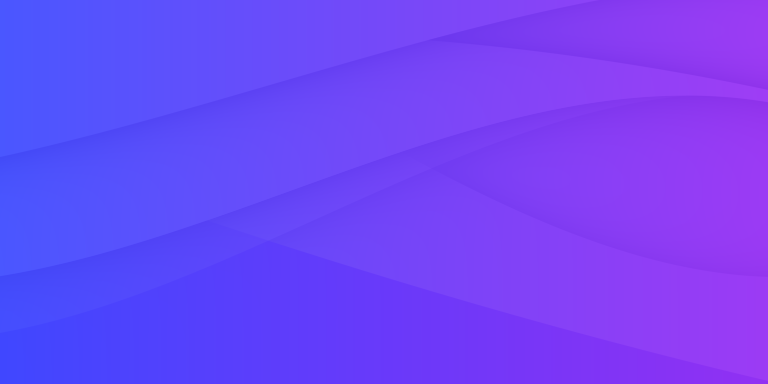
Reproduce this background procedurally as a Shadertoy shader.

```glsl
// Draws a blue to violet backdrop of translucent, overlapping waves with soft shadows.

// Horizontal gradient of the deepest layer and of the fully lit one
const vec3 DEEP_LEFT  = vec3(0.25, 0.28, 1.00);
const vec3 DEEP_MID   = vec3(0.41, 0.225, 0.98);
const vec3 DEEP_RIGHT = vec3(0.57, 0.19, 0.95);
const vec3 LIT_LEFT   = vec3(0.29, 0.34, 1.00);
const vec3 LIT_MID    = vec3(0.46, 0.285, 0.975);
const vec3 LIT_RIGHT  = vec3(0.62, 0.24, 0.96);

// Wave heights at x = 0, 1/3, 2/3 and 1
const vec4 TOP_WAVE    = vec4(0.591, 0.768, 0.951, 1.057);
const vec4 TOP_FOLD    = vec4(0.895, 0.917, 0.874, 0.766);
const vec4 MIDDLE_WAVE = vec4(0.281, 0.471, 0.690, 0.734);
const vec4 LOWER_WAVE  = vec4(0.133, 0.359, 0.643, 0.753);
const vec4 LOWER_FOLD  = vec4(0.615, 0.384, 0.181, 0.008);
const vec4 INNER_FOLD  = vec4(1.156, 0.818, 0.458, 0.279);

const float BAND_LIGHT = 0.50;  // opacity of the band above the lower wave
const float FOLD_LIGHT = 0.82;  // opacity of the sheet above the lower fold
const float SHADOW_SIZE = 0.055;
const float SHADOW_TINT = 0.05; // extra darkening inside shadows

// Cubic through four evenly spaced heights
float waveHeight(vec4 h, float x) {
    float t = 3.0 * x;
    float a = t - 1.0, b = t - 2.0, c = t - 3.0;
    return dot(h, vec4(-a * b * c / 6.0, t * b * c / 2.0,
                       -t * a * c / 2.0, t * a * b / 6.0));
}

// Antialiased step, with d in canvas heights
float edge(float d) {
    return smoothstep(-0.75, 0.75, d * iResolution.y);
}

// Soft shadow that falls on the positive side of an edge
float shadow(float d, float strength) {
    return strength * edge(d) * exp(-max(d, 0.0) / SHADOW_SIZE);
}

vec3 gradient(vec3 left, vec3 middle, vec3 right, float x) {
    return x < 0.5 ? mix(left, middle, 2.0 * x) : mix(middle, right, 2.0 * x - 1.0);
}

void mainImage(out vec4 fragColor, in vec2 fragCoord) {
    vec2 p = fragCoord / iResolution.xy;

    // Signed vertical distances, positive above each curve
    float top       = p.y - waveHeight(TOP_WAVE, p.x);
    float topFold   = p.y - waveHeight(TOP_FOLD, p.x);
    float middle    = p.y - waveHeight(MIDDLE_WAVE, p.x);
    float lower     = p.y - waveHeight(LOWER_WAVE, p.x);
    float lowerFold = p.y - waveHeight(LOWER_FOLD, p.x);
    float innerFold = p.y - waveHeight(INNER_FOLD, p.x);

    // Upper sheet: shadows of the top wave and of the fold beneath it
    float upperShade = shadow(-top, 0.65);
    float foldShade = edge(-top) * shadow(topFold, 0.70);
    upperShade = 1.0 - (1.0 - upperShade) * (1.0 - foldShade);

    // Lower sheets: two translucent layers over the deep base
    float lowerLight = 1.0 - (1.0 - BAND_LIGHT * edge(lower))
                           * (1.0 - FOLD_LIGHT * edge(lowerFold));
    float middleShade = shadow(-middle, 0.60);
    float lowerShade = shadow(-lower, 0.35) * edge(lowerFold);
    float innerShade = shadow(innerFold, 0.45) * smoothstep(0.50, 0.62, p.x);
    float lowerShadeAll = 1.0 - (1.0 - middleShade) * (1.0 - lowerShade) * (1.0 - innerShade);

    // Join the sheets along the middle wave
    float above = edge(middle);
    float light = mix(lowerLight, 1.0, above);
    float shade = mix(lowerShadeAll, upperShade, above);

    vec3 deep = gradient(DEEP_LEFT, DEEP_MID, DEEP_RIGHT, p.x);
    vec3 lit = gradient(LIT_LEFT, LIT_MID, LIT_RIGHT, p.x);
    vec3 color = mix(deep, lit, light * (1.0 - shade)) * (1.0 - SHADOW_TINT * shade);
    fragColor = vec4(color, 1.0);
}
```
